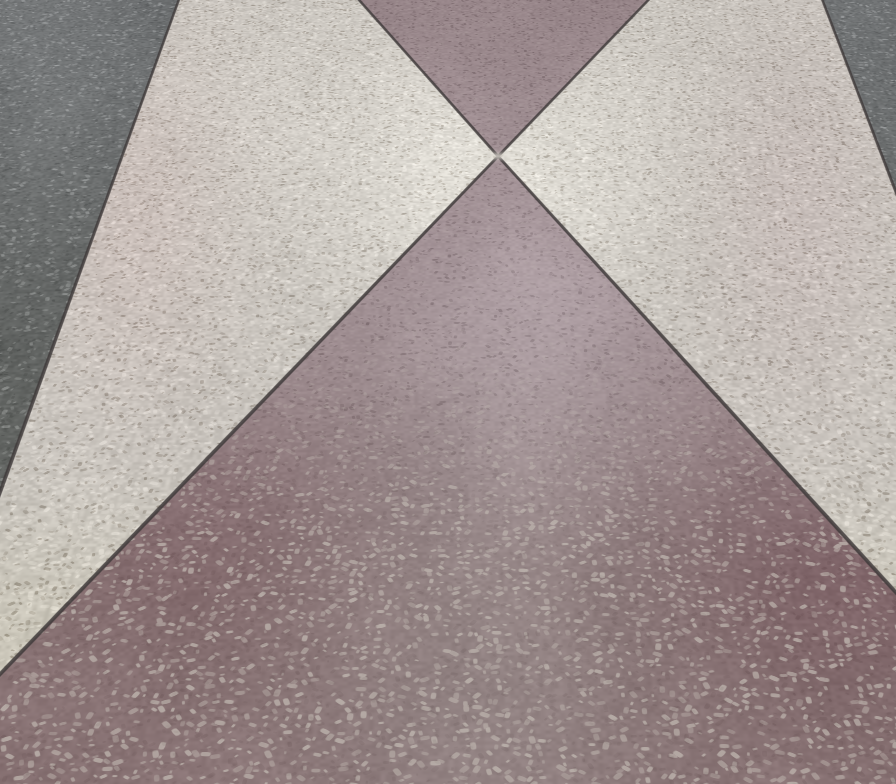
This texture is drawn by a Shadertoy shader. Its source:

```glsl
// A terrazzo floor receding from the viewer: cream, rose and grey slabs meet at
// straight dark seams. Signed line distances split the slabs, soft lobes light
// them, and stone chips are scattered in perspective floor coordinates.

const vec2 CROSSING = vec2(0.635, 0.801);
const vec2 VANISHING = vec2(0.628, 2.1);

vec3 hash3(vec2 p) {
    vec3 q = fract(p.xyx * vec3(0.1031, 0.1030, 0.0973));
    q += dot(q, q.yxz + 33.33);
    return fract((q.xxy + q.yzz) * q.zyx);
}

float noise(vec2 p) {
    vec2 i = floor(p), f = fract(p);
    f *= f * (3.0 - 2.0 * f);
    return mix(mix(hash3(i).x, hash3(i + vec2(1, 0)).x, f.x),
               mix(hash3(i + vec2(0, 1)).x, hash3(i + vec2(1, 1)).x, f.x), f.y);
}

float fbm(vec2 p) {
    float sum = 0.0, gain = 0.5;
    for (int i = 0; i < 4; i++) {
        sum += gain * noise(p);
        p = p * 2.03 + 17.0;
        gain *= 0.5;
    }
    return sum;
}

// Soft elliptical pool of light
float lobe(vec2 p, vec2 center, vec2 radius) {
    vec2 d = (p - center) / radius;
    return exp(-dot(d, d));
}

// Signed distance to a line running from top to bottom, positive on its right
float sideOf(vec2 p, vec2 top, vec2 bottom) {
    vec2 dir = normalize(bottom - top);
    return dot(p - top, vec2(-dir.y, dir.x));
}

// Randomly turned, faceted stones; share is the fraction of filled cells
float chips(vec2 q, float seed, float share, float blur) {
    float mask = 0.0;
    vec2 cell = floor(q);
    for (int y = -1; y <= 1; y++)
    for (int x = -1; x <= 1; x++) {
        vec2 id = cell + vec2(x, y);
        vec3 h = hash3(id + seed);
        if (h.z > share) continue;
        vec2 d = q - id - 0.2 - 0.6 * h.xy;
        float angle = 6.283 * fract(h.x * 7.0 + h.y * 3.0);
        float c = cos(angle), s = sin(angle);
        d = abs(mat2(c, s, -s, c) * d) * vec2(1.0, 1.7);
        float size = mix(0.18, 0.52, fract(h.y * 5.0 + h.z));
        float dist = mix(length(d), max(d.x, d.y), 0.5) - size;
        mask = max(mask, smoothstep(blur, -blur, dist) * mix(0.45, 1.0, fract(h.z * 37.0)));
    }
    return mask;
}

vec3 roseShade(vec2 p) {
    vec3 col = mix(vec3(0.53, 0.445, 0.45), vec3(0.615, 0.545, 0.56), smoothstep(0.2, 0.65, p.y));
    col += vec3(0.06, 0.065, 0.07) * lobe(p, vec2(0.70, 0.60), vec2(0.17, 0.22));
    col += vec3(0.05, 0.075, 0.07) * lobe(p, vec2(0.62, 0.15), vec2(0.24, 0.36));
    col -= vec3(0.03, 0.045, 0.04) * lobe(p, vec2(0.25, 0.32), vec2(0.18, 0.15));
    col -= vec3(0.04, 0.06, 0.05) * lobe(p, vec2(1.07, 0.27), vec2(0.20, 0.16));
    return col - 0.02 * smoothstep(0.85, 1.0, p.y);
}

vec3 creamShade(vec2 p) {
    vec3 col = vec3(0.785, 0.768, 0.742);
    col += vec3(0.10, 0.105, 0.10) * lobe(p, CROSSING - vec2(0.0, 0.03), vec2(0.19, 0.16));
    col += vec3(0.03) * lobe(p, vec2(0.40, 0.88), vec2(0.16, 0.20));
    col += vec3(0.01, -0.015, -0.01) * lobe(p, vec2(0.17, 0.72), vec2(0.12, 0.22));
    col -= vec3(0.01, 0.03, 0.02) * lobe(p, vec2(1.02, 0.72), vec2(0.12, 0.24));
    return col - vec3(0.0, 0.0, 0.025) * smoothstep(0.45, 0.15, p.y);
}

vec3 greyShade(vec2 p) {
    vec3 col = mix(vec3(0.375, 0.385, 0.375), vec3(0.43, 0.44, 0.445), smoothstep(0.4, 1.0, p.y));
    return col + 0.035 * lobe(p, vec2(0.05, 0.85), vec2(0.09, 0.20));
}

void mainImage(out vec4 fragColor, in vec2 fragCoord) {
    vec2 p = fragCoord / iResolution.y;
    float aa = 0.8 / iResolution.y;

    // Slab borders
    vec2 bend = p.y > CROSSING.y ? vec2(0.458, 1.0) : vec2(1.143, 0.244);
    float falling = p.y > CROSSING.y ? sideOf(p, bend, CROSSING) : sideOf(p, CROSSING, bend);
    float rising = sideOf(p, vec2(0.827, 1.0), vec2(0.0, 0.140));
    float leftEdge = sideOf(p, vec2(0.228, 1.0), vec2(0.0, 0.372));
    float rightEdge = sideOf(p, vec2(1.049, 1.0), vec2(1.143, 0.7545));
    float a = smoothstep(-aa, aa, falling), b = smoothstep(-aa, aa, rising);
    float rose = a + b - 2.0 * a * b;
    float grey = max(smoothstep(aa, -aa, leftEdge), smoothstep(-aa, aa, rightEdge));

    // Chips shrink toward the vanishing point
    float depth = VANISHING.y - p.y;
    vec2 q = vec2(150.0 * (p.x - VANISHING.x), 430.0) / depth;
    float blur = 0.06 + 0.5 * max(150.0 / depth, 430.0 / (depth * depth)) / iResolution.y;
    float near = smoothstep(0.60, 0.28, p.y);
    float pale = chips(q, 11.0, mix(0.35, 0.62, near), blur);
    float dark = chips(q * 1.25, 71.0, 0.36, blur);
    float grain = noise(q * 2.1) - 0.5;
    float mottle = fbm(p * 9.0) - 0.47;

    // Slab materials
    vec3 roseCol = roseShade(p) + 0.05 * grain + 0.06 * mottle;
    roseCol = mix(roseCol, vec3(0.77, 0.74, 0.71), pale * mix(0.14, 0.72, near));
    roseCol -= dark * mix(0.10, 0.035, near);
    vec3 creamCol = creamShade(p) + 0.09 * grain + 0.04 * mottle;
    creamCol += 0.07 * pale - dark * vec3(0.15, 0.16, 0.17);
    vec3 greyCol = greyShade(p) + 0.07 * grain + 0.07 * mottle + 0.14 * pale - 0.05 * dark;
    vec3 col = mix(mix(creamCol, roseCol, rose), greyCol, grey);

    // Dark seams with a pale glint where they cross
    float diagonal = min(abs(falling), abs(rising));
    float border = min(abs(leftEdge), abs(rightEdge));
    float width = mix(0.0024, 0.0016, smoothstep(0.3, 1.0, p.y));
    float seam = smoothstep(width + aa, width - aa, min(diagonal, border));
    col = mix(col, vec3(0.25, 0.23, 0.23), 0.85 * seam);
    col = mix(col, vec3(0.86, 0.84, 0.81), 0.75 * lobe(p, CROSSING, vec2(0.009, 0.005)));
    fragColor = vec4(clamp(col, 0.0, 1.0), 1.0);
}
```
